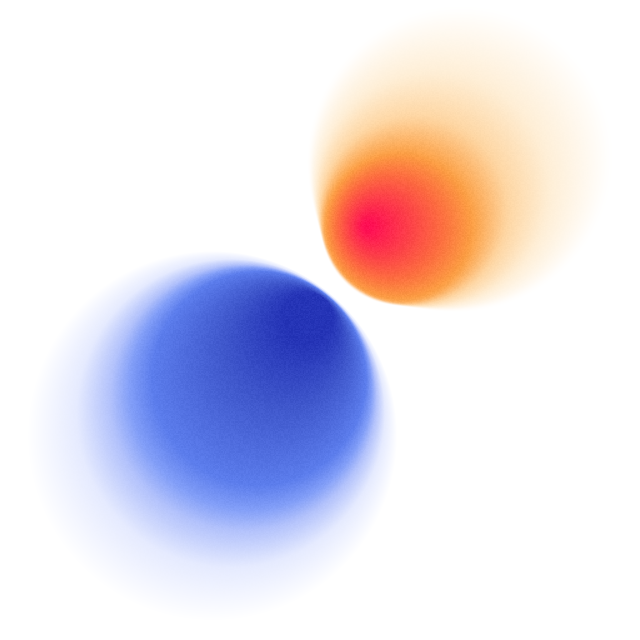
Write a three.js fragment shader that draws this background.

```glsl
// Two soft orbs on white: a blue one below left, a fiery one above right.
// Each is a family of growing circles whose centres drift away from the gap;
// the radius of the circle through a point picks its colour, plus fine grain.

varying vec2 vUv;

const vec3 WHITE = vec3(1.0);
const int LAYERS = 80;

// Position of x between a and b, limited to 0..1
float span(float a, float b, float x) {
  return clamp((x - a) / (b - a), 0.0, 1.0);
}

// Sine-free hash, 0..1
float hash(vec2 p) {
  vec3 q = fract(vec3(p.xyx) * 0.1031);
  q += dot(q, q.yzx + 33.33);
  return fract((q.x + q.y) * q.z);
}

// Radius r of the circle through p whose centre is focus + r * drift
float driftRadius(vec2 p, vec2 focus, vec2 drift) {
  vec2 q = p - focus;
  float a = 1.0 - dot(drift, drift);
  float b = dot(q, drift);
  return (sqrt(b * b + a * dot(q, q)) - b) / a;
}

// Navy core through azure to white
vec3 blueRamp(float r) {
  vec3 c = vec3(0.145, 0.205, 0.715);
  c = mix(c, vec3(0.25, 0.345, 0.80), span(0.040, 0.098, r));
  c = mix(c, vec3(0.36, 0.49, 0.925), span(0.098, 0.167, r));
  c = mix(c, vec3(0.51, 0.62, 0.970), span(0.167, 0.189, r));
  c = mix(c, vec3(0.70, 0.76, 0.985), span(0.189, 0.208, r));
  c = mix(c, vec3(0.90, 0.92, 0.998), span(0.208, 0.241, r));
  return mix(c, WHITE, span(0.241, 0.289, r));
}

// Crimson core through orange and cream to white
vec3 fireRamp(float r) {
  vec3 c = vec3(1.0, 0.06, 0.33);
  c = mix(c, vec3(0.990, 0.27, 0.28), span(0.014, 0.059, r));
  c = mix(c, vec3(0.990, 0.43, 0.25), span(0.059, 0.091, r));
  c = mix(c, vec3(0.985, 0.62, 0.26), span(0.091, 0.124, r));
  c = mix(c, vec3(0.995, 0.84, 0.64), span(0.124, 0.156, r));
  c = mix(c, vec3(0.997, 0.935, 0.84), span(0.156, 0.193, r));
  return mix(c, WHITE, span(0.193, 0.247, r));
}

// Stacks soft discs from the outer halo to the core; the drift bends at radius bend
vec3 fireOrb(vec2 p, vec2 core, vec2 innerDrift, vec2 outerDrift, float bend, float reach) {
  vec3 color = WHITE;
  for (int i = 0; i < LAYERS; i++) {
    float t = 1.0 - float(i) / float(LAYERS);
    float r = reach * t;
    vec2 centre = core + innerDrift * min(r, bend) + outerDrift * max(r - bend, 0.0);
    float softness = 0.010 + 0.020 * t;
    float cover = 1.0 - smoothstep(-softness, 0.0, length(p - centre) - r);
    color = mix(color, fireRamp(r), cover);
  }
  return color;
}

void main() {
  vec3 blue = blueRamp(driftRadius(vUv, vec2(0.505, 0.5325), vec2(-0.60, -0.74)));
  vec3 fire = fireOrb(vUv, vec2(0.569, 0.646), vec2(0.45, 0.0), vec2(0.80, 0.90), 0.124, 0.247);
  vec3 color = blue * fire;

  // Fine grain, only where there is colour
  float tint = 1.0 - min(color.r, min(color.g, color.b));
  float grain = hash(floor(vUv * 512.0)) - 0.5;
  color += grain * 0.045 * tint;

  gl_FragColor = vec4(clamp(color, 0.0, 1.0), 1.0);
}
```
